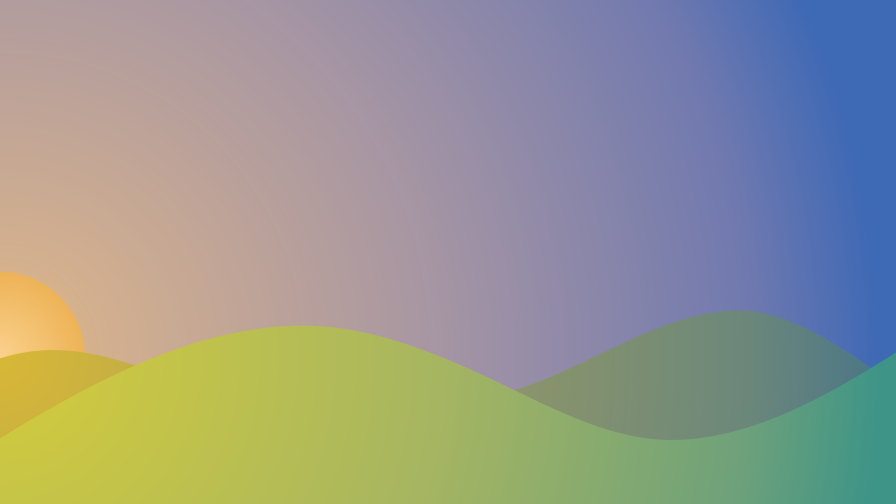
Write a Shadertoy shader that draws this background.

```glsl
// Rolling hills at sunrise: a half-hidden sun at the left edge lights a sky
// that cools to blue. Ridges are smooth cubic splines, and the sky and hills
// are all shaded by colour ramps over the distance from the sun.

const vec2 SUN_CENTER = vec2(0.0, 0.292);
const float SUN_RADIUS = 0.169;
const float GLOW_RADIUS = 1.75;

// Four-stop colour ramp
vec3 ramp(float t, vec3 near, vec3 middle, vec3 late, vec3 far) {
    vec3 color = mix(near, middle, clamp(t / 0.5, 0.0, 1.0));
    color = mix(color, late, clamp((t - 0.5) / 0.35, 0.0, 1.0));
    return mix(color, far, clamp((t - 0.85) / 0.15, 0.0, 1.0));
}

// Cubic Hermite segment; each knot holds x, height and slope
float spline(float x, vec3 a, vec3 b) {
    float span = b.x - a.x;
    float t = clamp((x - a.x) / span, 0.0, 1.0);
    float rise = t * t * (3.0 - 2.0 * t);
    float startBend = a.z * t * (1.0 - t) * (1.0 - t);
    float endBend = b.z * t * t * (t - 1.0);
    return mix(a.y, b.y, rise) + span * (startBend + endBend);
}

float frontRidge(float x) {
    vec3 crest = vec3(0.602, 0.354, 0.0);
    vec3 slope = vec3(1.0185, 0.227, -0.49);
    vec3 valley = vec3(1.331, 0.127, 0.0);
    if (x < crest.x) return spline(x, vec3(0.0, 0.13, 0.62), crest);
    if (x < slope.x) return spline(x, crest, slope);
    if (x < valley.x) return spline(x, slope, valley);
    return spline(x, valley, vec3(1.778, 0.301, 0.64));
}

float backRidge(float x) {
    vec3 knoll = vec3(0.104, 0.3055, 0.0);
    vec3 descent = vec3(0.266, 0.2755, -0.33);
    vec3 ascent = vec3(1.0255, 0.227, 0.32);
    vec3 crest = vec3(1.465, 0.384, 0.0);
    if (x < knoll.x) return spline(x, vec3(0.0, 0.289, 0.31), knoll);
    if (x < descent.x) return spline(x, knoll, descent);
    if (x < ascent.x) return spline(x, descent, ascent);
    if (x < crest.x) return spline(x, ascent, crest);
    return spline(x, crest, vec3(1.778, 0.236, -0.7));
}

// Smooth coverage, where positive values lie inside the shape
float coverage(float inside, float pixel) {
    return smoothstep(-0.7 * pixel, 0.7 * pixel, inside);
}

void mainImage(out vec4 fragColor, in vec2 fragCoord) {
    vec2 p = fragCoord / iResolution.y;
    float pixel = 1.0 / iResolution.y;
    float sunDistance = length(p - SUN_CENTER);
    float t = sunDistance / GLOW_RADIUS;

    // Sky
    vec3 color = ramp(t, vec3(0.88, 0.72, 0.53), vec3(0.65, 0.585, 0.64),
                      vec3(0.44, 0.475, 0.685), vec3(0.24, 0.41, 0.71));

    // Sun
    vec3 sun = mix(vec3(0.98, 0.82, 0.55), vec3(0.93, 0.70, 0.34),
                   clamp(sunDistance / SUN_RADIUS, 0.0, 1.0));
    color = mix(color, sun, coverage(SUN_RADIUS - sunDistance, pixel));

    // Back hills
    vec3 backHill = ramp(t, vec3(0.85, 0.72, 0.21), vec3(0.59, 0.60, 0.40),
                         vec3(0.42, 0.53, 0.48), vec3(0.29, 0.46, 0.53));
    color = mix(color, backHill, coverage(backRidge(p.x) - p.y, pixel));

    // Front hills
    vec3 frontHill = ramp(t, vec3(0.84, 0.80, 0.23), vec3(0.65, 0.71, 0.38),
                          vec3(0.43, 0.63, 0.48), vec3(0.24, 0.58, 0.53));
    color = mix(color, frontHill, coverage(frontRidge(p.x) - p.y, pixel));

    fragColor = vec4(color, 1.0);
}
```
